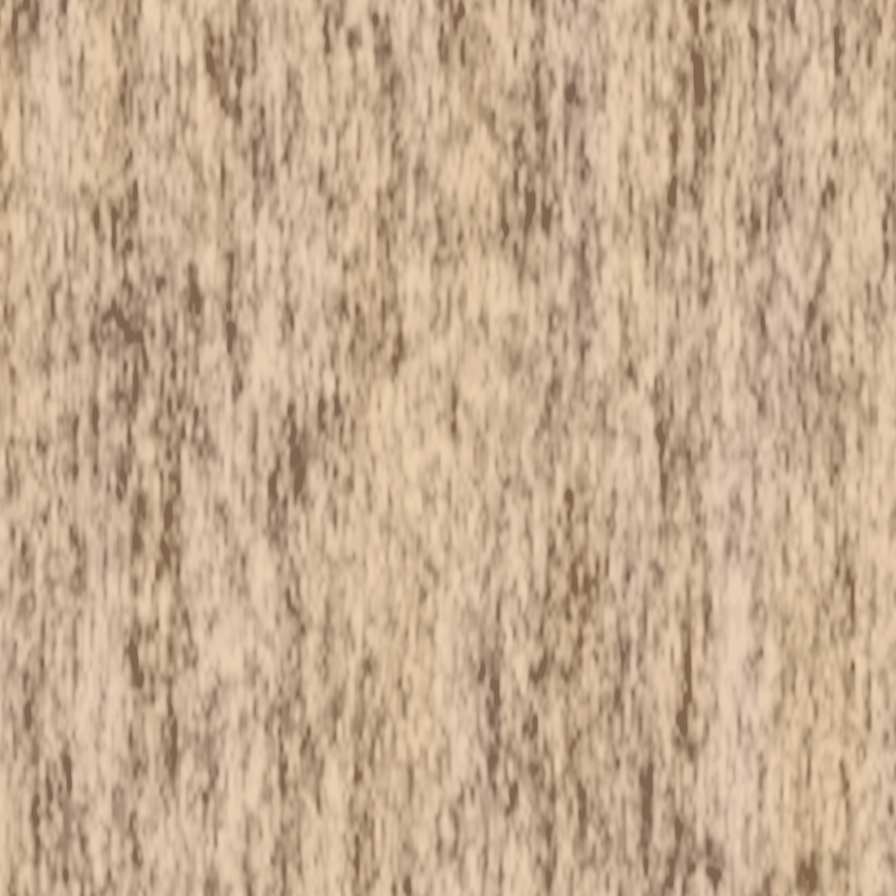
Reproduce this texture procedurally as a three.js fragment shader.

```glsl
// Pale, fine-grained wood veneer with short vertical flecks and long dark pores.
varying vec2 vUv;

// Palette from the deepest pores to the brightest fibres
const vec3 PORE = vec3(0.51, 0.40, 0.31);
const vec3 BARK = vec3(0.62, 0.51, 0.42);
const vec3 UMBER = vec3(0.69, 0.59, 0.49);
const vec3 TAN = vec3(0.76, 0.65, 0.55);
const vec3 SAND = vec3(0.81, 0.71, 0.60);
const vec3 CREAM = vec3(0.87, 0.76, 0.66);
const vec3 GLINT = vec3(0.91, 0.81, 0.69);

// Cells across and up the canvas for each layer of grain
const vec2 FLECK_CELLS = vec2(165.0, 40.0);
const vec2 SPECK_CELLS = vec2(205.0, 88.0);
const vec2 STREAK_CELLS = vec2(120.0, 11.0);
const vec2 PORE_CELLS = vec2(72.0, 2.5);
const vec2 BAND_CELLS = vec2(17.0, 3.0);
const vec2 PATCH_CELLS = vec2(34.0, 16.0);

// Strength of each layer
const float FLECK = 0.62;
const float SPECK = 0.40;
const float STREAK = 0.42;
const float PORES = 0.30;
const float BAND = 0.24;
const float PATCH = 0.30;

const vec2 WANDER_CELLS = vec2(9.0, 7.0);
const float WANDER = 0.0012;   // sideways drift of the fibres
const float TINT = 0.007;      // slow shift between warm and rosy
const float NOISE_SPREAD = 0.2145; // standard deviation of raw value noise

float hash(vec2 p) {
  vec3 q = fract(vec3(p.xyx) * vec3(0.1031, 0.1030, 0.0973));
  q += dot(q, q.yzx + 33.33);
  return fract((q.x + q.y) * q.z);
}

// Smooth random values along one vertical fibre, each with its own offset
float fibre(float column, float y, float seed) {
  y += 7.0 * hash(vec2(column, seed + 0.5));
  float cell = floor(y);
  float t = smoothstep(0.0, 1.0, y - cell);
  vec2 key = vec2(column + seed * 17.0, cell + seed * 5.0);
  return mix(hash(key), hash(key + vec2(0.0, 1.0)), t);
}

// Blend of neighbouring fibres, scaled to zero mean and unit spread
float grain(vec2 uv, vec2 cells, float seed) {
  vec2 p = uv * cells + 11.0;
  float column = floor(p.x);
  float t = smoothstep(0.0, 1.0, p.x - column);
  float value = mix(fibre(column, p.y, seed), fibre(column + 1.0, p.y, seed), t);
  return (value - 0.5) / NOISE_SPREAD;
}

// Colour ramp whose stops follow the share of each shade
vec3 woodColor(float tone) {
  vec3 color = mix(PORE, BARK, clamp((tone + 2.33) / 0.68, 0.0, 1.0));
  color = mix(color, UMBER, clamp((tone + 1.65) / 0.61, 0.0, 1.0));
  color = mix(color, TAN, clamp((tone + 1.04) / 0.60, 0.0, 1.0));
  color = mix(color, SAND, clamp((tone + 0.44) / 0.68, 0.0, 1.0));
  color = mix(color, CREAM, clamp((tone - 0.24) / 0.91, 0.0, 1.0));
  return mix(color, GLINT, clamp((tone - 1.15) / 1.35, 0.0, 1.0));
}

void main() {
  // Let the fibres drift a little instead of running ruler-straight
  vec2 uv = vUv;
  uv.x += WANDER * grain(vUv, WANDER_CELLS, 1.0);

  // Layer the grain from fine flecks to broad bands
  float tone = FLECK * grain(uv, FLECK_CELLS, 2.0)
    + SPECK * grain(uv, SPECK_CELLS, 3.0)
    + STREAK * grain(uv, STREAK_CELLS, 4.0)
    + PORES * grain(uv, PORE_CELLS, 5.0)
    + BAND * grain(uv, BAND_CELLS, 6.0)
    + PATCH * grain(uv, PATCH_CELLS, 7.0);
  tone /= sqrt(FLECK * FLECK + SPECK * SPECK + STREAK * STREAK
    + PORES * PORES + BAND * BAND + PATCH * PATCH);

  // Colour the grain and tint it slowly across the sheet
  float warmth = TINT * grain(uv, BAND_CELLS, 8.0);
  vec3 color = woodColor(tone) + warmth * vec3(0.3, 0.2, -1.0);
  gl_FragColor = vec4(color, 1.0);
}
```
